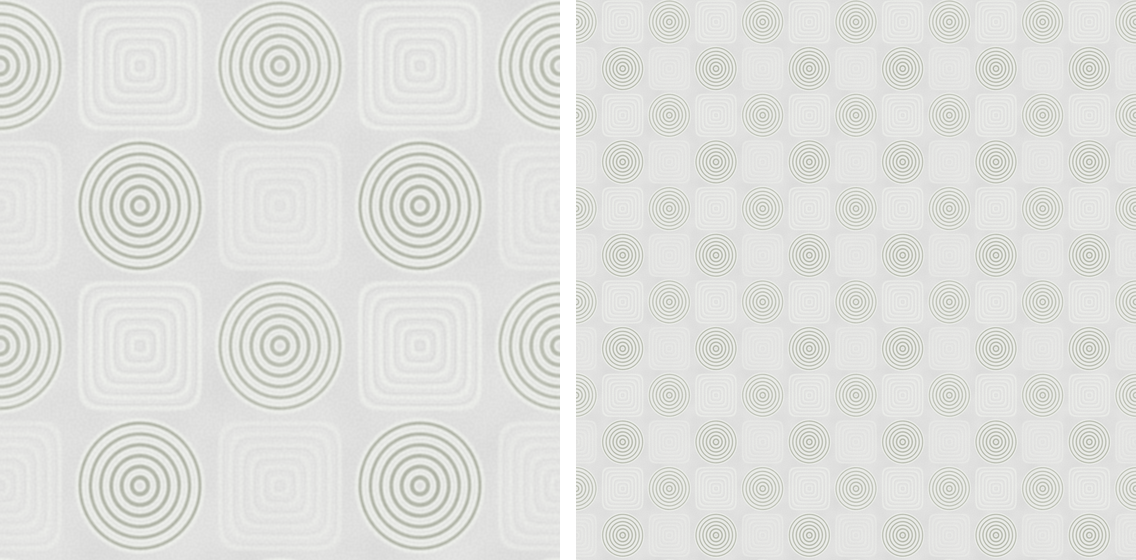
Left: one tile. Right: repeated 3 by 3.
Write a WebGL 1 fragment shader that draws this pattern.

```glsl
precision highp float;
// Embossed wallpaper: sage ring discs alternating with pale nested rounded squares.

uniform vec2 u_resolution;

const float CELLS = 4.0;         // motifs across and down
const float ROW_OFFSET = 0.53;   // height of the lowest motif centre, in cells
const float STRETCH = 1.045;     // motifs are slightly taller than wide
const float RING_COUNT = 6.0;
const float FIRST_RING = 0.057;
const float RING_STEP = 0.0742;

const vec3 PAPER_DARK = vec3(0.860, 0.860, 0.857);
const vec3 PAPER_LIGHT = vec3(0.900, 0.900, 0.895);
const vec3 HIGHLIGHT = vec3(0.930, 0.938, 0.920);
const vec3 SAGE = vec3(0.690, 0.703, 0.652);

// Random unit gradient at a lattice point that wraps after `period` cells.
vec2 latticeGradient(vec2 cell, float period) {
  vec3 h = fract(mod(cell, period).xyx * vec3(0.1031, 0.1030, 0.0973));
  h += dot(h, h.yzx + 33.33);
  float angle = 6.28319 * fract((h.x + h.y) * h.z);
  return vec2(cos(angle), sin(angle));
}

// Tileable gradient noise, roughly -0.7 to 0.7.
float gradientNoise(vec2 uv, float period) {
  vec2 p = uv * period;
  vec2 i = floor(p);
  vec2 f = p - i;
  vec2 w = f * f * f * (f * (f * 6.0 - 15.0) + 10.0);
  vec2 e = vec2(1.0, 0.0);
  float a = dot(latticeGradient(i, period), f);
  float b = dot(latticeGradient(i + e.xy, period), f - e.xy);
  float c = dot(latticeGradient(i + e.yx, period), f - e.yx);
  float d = dot(latticeGradient(i + e.xx, period), f - e.xx);
  return mix(mix(a, b, w.x), mix(c, d, w.x), w.y);
}

// Signed distance to the nearest ring; negative towards the centre.
float ringOffset(float radius) {
  float index = floor((radius - FIRST_RING) / RING_STEP + 0.5);
  return radius - FIRST_RING - RING_STEP * clamp(index, 0.0, RING_COUNT - 1.0);
}

// Radius of the rounded square through p; inner squares are rounder.
float squareRadius(vec2 p) {
  vec2 a = abs(p) + 0.0001;
  float big = max(a.x, a.y);
  float power = mix(3.0, 7.5, clamp(big / 0.43, 0.0, 1.0));
  return big * pow(1.0 + pow(min(a.x, a.y) / big, power), 1.0 / power);
}

float band(float distance, float halfWidth, float softness) {
  return 1.0 - smoothstep(halfWidth - softness, halfWidth + softness, abs(distance));
}

// Printed sage rings with bright raised paper between them.
vec3 drawDisc(vec3 paper, vec2 p, float strength, float wear, float pixel) {
  float radius = length(p);
  float offset = ringOffset(radius);
  float halfWidth = mix(0.0155, 0.0105, clamp(radius / 0.43, 0.0, 1.0));
  float raised = band(offset, 0.036, 0.014) * smoothstep(0.0, 0.03, radius);
  vec3 color = mix(paper, HIGHLIGHT, 0.85 * raised);
  float ink = band(offset, halfWidth, 0.008 + 0.5 * pixel);
  return mix(color, SAGE, ink * clamp(strength + wear, 0.0, 1.0));
}

// Unprinted relief: a bright ridge with a faint shadow on its inner side.
vec3 drawRelief(vec3 paper, vec2 p, float strength, float wear, float pixel) {
  float radius = squareRadius(p);
  float offset = ringOffset(radius);
  float softness = 0.010 + 0.5 * pixel;
  float inside = 1.0 - smoothstep(0.42, 0.46, radius);
  float side = abs(p.x) / (abs(p.x) + abs(p.y) + 0.001);
  float ridge = band(offset, 0.013, softness) * mix(0.75, 1.0, side);
  float shadow = band(offset + 0.027, 0.006, softness) * inside;
  vec3 color = mix(paper, PAPER_LIGHT, 0.65 * inside);
  color = mix(color, HIGHLIGHT, ridge * clamp(strength + 2.0 * wear, 0.0, 1.0));
  return color - 0.030 * strength * shadow;
}

void main() {
  vec2 uv = gl_FragCoord.xy / u_resolution;
  float pixel = CELLS / min(u_resolution.x, u_resolution.y);

  // Paper with soft blotches and fine grain
  float blotch = gradientNoise(uv, 8.0) + 0.5 * gradientNoise(uv + 0.37, 20.0);
  float grain = gradientNoise(uv, 190.0);
  float wear = 0.10 * gradientNoise(uv, 48.0);
  vec3 paper = mix(PAPER_DARK, PAPER_LIGHT, clamp(0.42 + 0.6 * blotch, 0.0, 1.0));

  // Checkerboard of motifs; alternate rows differ in pressure
  vec2 grid = uv * CELLS - vec2(0.0, ROW_OFFSET);
  vec2 cell = floor(grid + 0.5);
  vec2 p = (grid - cell) / vec2(1.0, STRETCH);
  float isDisc = mod(cell.x + cell.y, 2.0);
  float oddRow = mod(cell.y, 2.0);

  vec3 disc = drawDisc(paper, p, mix(0.96, 0.84, oddRow), wear, pixel);
  vec3 relief = drawRelief(paper, p, mix(0.50, 0.85, oddRow), wear, pixel);
  vec3 color = mix(relief, disc, isDisc) + 0.022 * grain;

  gl_FragColor = vec4(color, 1.0);
}
```
